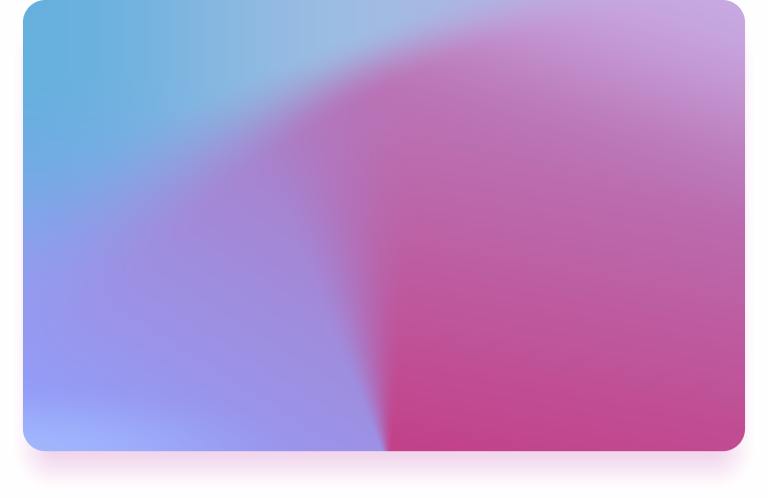
This background is drawn by a Shadertoy shader. Its source:

```glsl
// Rounded card with a soft blue, violet and magenta gradient above a pink shadow.

// Layout, in units of canvas height, x measured from the centre
const vec2 CARD_CENTER = vec2(0.0, 0.547);
const vec2 CARD_HALF = vec2(0.725, 0.453);
const float CARD_RADIUS = 0.045;
const float SHADOW_DROP = 0.058;
const float SHADOW_INSET = 0.02;
const float SHADOW_BLUR = 0.05;

// Palette
const vec3 PAPER = vec3(1.0, 0.995, 0.998);
const vec3 SHADOW = vec3(0.94, 0.83, 0.92);
const vec3 SKY = vec3(0.40, 0.69, 0.87);
const vec3 PALE_BLUE = vec3(0.62, 0.74, 0.89);
const vec3 LILAC = vec3(0.78, 0.66, 0.88);
const vec3 PERIWINKLE = vec3(0.57, 0.62, 0.95);
const vec3 INDIGO = vec3(0.57, 0.62, 0.98);
const vec3 MAUVE = vec3(0.69, 0.47, 0.74);
const vec3 CORNER_GLOW = vec3(0.63, 0.71, 0.99);
const vec3 MAGENTA = vec3(0.76, 0.26, 0.54);
const vec3 ORCHID = vec3(0.73, 0.44, 0.70);

// Arc height as a quadratic in x, and the fan edge that widens upward
const vec3 ARC = vec3(0.345, 1.428, -0.746);
const vec2 ARC_SOFTNESS = vec2(0.14, 0.065);
const vec2 FAN_EDGE = vec2(0.503, -0.10);
const vec2 FAN_SOFTNESS = vec2(0.007, 0.18);

float roundedBox(vec2 p, vec2 halfSize, float radius) {
    vec2 d = abs(p) - halfSize + radius;
    return length(max(d, 0.0)) + min(max(d.x, d.y), 0.0) - radius;
}

// Colour fields; q runs from 0 to 1 across the card
vec3 skyField(vec2 q) {
    vec3 c = mix(SKY, PALE_BLUE, smoothstep(0.0, 0.5, q.x));
    c = mix(c, LILAC, smoothstep(0.4, 0.95, q.x));
    return mix(c, PERIWINKLE, smoothstep(0.85, 0.25, q.y));
}

vec3 violetField(vec2 q) {
    float ramp = clamp(0.8 * (q.x + q.y) - 0.06, 0.0, 1.0);
    float glow = 1.0 - smoothstep(0.0, 0.16, length(q * vec2(0.4, 1.0)));
    return mix(mix(INDIGO, MAUVE, ramp), CORNER_GLOW, glow);
}

vec3 pinkField(vec2 q) {
    float rise = clamp((q.y + 0.3 * (q.x - 0.6)) / 0.7, 0.0, 1.0);
    float haze = smoothstep(0.68, 1.2, q.y + 0.5 * (q.x - 0.6));
    return mix(mix(MAGENTA, ORCHID, rise), LILAC, haze);
}

vec3 cardColor(vec2 q) {
    // Violet and pink meet at the fan edge
    float fanWidth = FAN_SOFTNESS.x + FAN_SOFTNESS.y * max(q.y, 0.0);
    float fanOffset = q.x - FAN_EDGE.x - FAN_EDGE.y * q.y;
    float fan = smoothstep(-fanWidth, fanWidth, fanOffset);
    vec3 c = mix(violetField(q), pinkField(q), fan);

    // Sky lies beyond the arc
    float arcHeight = ARC.x + q.x * (ARC.y + q.x * ARC.z);
    float arcSlope = ARC.y + 2.0 * ARC.z * q.x;
    float arcDistance = (q.y - arcHeight) / sqrt(1.0 + arcSlope * arcSlope);
    float arcWidth = mix(ARC_SOFTNESS.x, ARC_SOFTNESS.y, smoothstep(0.0, 0.5, q.x));
    return mix(c, skyField(q), smoothstep(-arcWidth, arcWidth, arcDistance));
}

void mainImage(out vec4 fragColor, in vec2 fragCoord) {
    float pixel = 1.0 / iResolution.y;
    vec2 p = (fragCoord - vec2(0.5 * iResolution.x, 0.0)) * pixel - CARD_CENTER;

    // Drop shadow
    vec2 shadowPoint = p + vec2(0.0, SHADOW_DROP);
    float shadowDistance = roundedBox(shadowPoint, CARD_HALF - SHADOW_INSET, CARD_RADIUS);
    float shade = 1.0 - smoothstep(-SHADOW_BLUR, SHADOW_BLUR, shadowDistance);
    vec3 color = mix(PAPER, SHADOW, shade);

    // Card
    vec2 q = 0.5 + 0.5 * p / CARD_HALF;
    float cardDistance = roundedBox(p, CARD_HALF, CARD_RADIUS);
    float cover = clamp(0.5 - cardDistance / pixel, 0.0, 1.0);
    color = mix(color, cardColor(q), cover);

    fragColor = vec4(color, 1.0);
}
```
